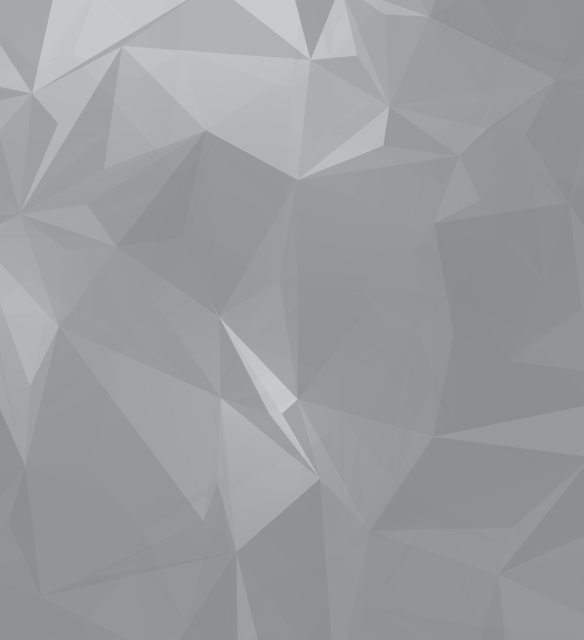
Give the GLSL for this background, as a Shadertoy shader.

```glsl
// Low-poly grey backdrop: a jittered, tilted grid is cut into triangles, and some
// of these into slivers. Each facet takes a flat shade from soft lights and a hash;
// a second, fainter mesh adds pale creases inside the facets.

const float CELL = 0.185;         // mesh spacing, in canvas heights
const float CREASE_CELL = 0.13;   // spacing of the faint mesh
const float JITTER = 0.94;        // vertex wander within its cell
const float TILT = 0.55;          // mesh rotation, radians
const float SPLIT_CHANCE = 0.45;  // share of triangles cut in three
const float BLEND = 0.25;         // shading drift inside a facet
const float EDGE_PIXELS = 1.1;    // edge smoothing width
const float DARK_TONE = 0.553;
const float TONE_SPREAD = 0.032;
const float LIGHT_GAIN = 0.215;
const float CREASE_GAIN = 0.016;
const float RARE_GLINT = 0.32;    // lone bright facets in the dark
const vec3 TINT = vec3(-0.004, 0.0, 0.005);

// Soft lights: centre x, centre y, radius, strength.
const vec4 LIGHTS[6] = vec4[6](
    vec4(0.08, 0.98, 0.24, 1.00), vec4(0.36, 0.98, 0.19, 0.85),
    vec4(0.62, 0.93, 0.18, 0.60), vec4(0.02, 0.50, 0.14, 0.65),
    vec4(0.56, 0.69, 0.11, 0.65), vec4(0.42, 0.37, 0.13, 0.95));

// Integer hash giving three values in 0..1.
vec3 hash3(ivec3 id) {
    uvec3 v = uvec3(id) * 1664525u + 1013904223u;
    v.x += v.y * v.z; v.y += v.z * v.x; v.z += v.x * v.y;
    v ^= v >> 16u;
    v.x += v.y * v.z; v.y += v.z * v.x; v.z += v.x * v.y;
    return vec3(v >> 8u) / 16777216.0;
}

mat2 rotation(float angle) {
    float c = cos(angle), s = sin(angle);
    return mat2(c, s, -s, c);
}

float cross2(vec2 a, vec2 b) { return a.x * b.y - a.y * b.x; }

float lightAt(vec2 p) {
    float sum = 0.0;
    for (int i = 0; i < 6; i++) {
        vec2 d = (p - LIGHTS[i].xy) / LIGHTS[i].z;
        sum += LIGHTS[i].w * exp(-dot(d, d));
    }
    return sum;
}

// Signed distance to line ab, positive on its left.
float sideDistance(vec2 p, vec2 a, vec2 b) {
    return cross2(b - a, p - a) / max(length(b - a), 1e-5);
}

// Adds one facet to the sum: x = light, y = random shade, z = coverage.
void addFacet(vec2 p, vec2 a, vec2 b, vec2 c, ivec3 id, inout vec3 sum) {
    float d = min(sideDistance(p, a, b), min(sideDistance(p, b, c), sideDistance(p, c, a)));
    float cover = clamp(0.5 + d * iResolution.y / EDGE_PIXELS, 0.0, 1.0);
    if (cover <= 0.0) return;
    vec3 h = hash3(id);
    vec2 spot = rotation(-TILT) * mix((a + b + c) / 3.0, p, BLEND);
    float light = lightAt(spot) * mix(0.3, 1.25, h.x);
    light += RARE_GLINT * smoothstep(0.9, 1.0, h.z);
    sum += cover * vec3(min(light, 1.0), h.y, 1.0);
}

// Draws a triangle whole, or as three facets around an inner point.
void addTriangle(vec2 p, vec2 a, vec2 b, vec2 c, ivec3 id, inout vec3 sum) {
    if (hash3(id + 500).x > SPLIT_CHANCE) {
        addFacet(p, a, b, c, id, sum);
        return;
    }
    vec3 w = hash3(id + 900) + 0.06;
    vec2 m = (a * w.x + b * w.y + c * w.z) / (w.x + w.y + w.z);
    addFacet(p, a, b, m, id + ivec3(0, 0, 1), sum);
    addFacet(p, b, c, m, id + ivec3(0, 0, 2), sum);
    addFacet(p, c, a, m, id + ivec3(0, 0, 3), sum);
}

vec2 vertexAt(ivec2 cell, float size, int seed) {
    vec2 wander = hash3(ivec3(cell, seed)).xy - 0.5;
    return (vec2(cell) + 0.5 + JITTER * wander) * size;
}

// Returns the light and random shade of the facet under p.
vec2 mesh(vec2 p, float size, int seed) {
    ivec2 home = ivec2(floor(p / size));
    vec3 sum = vec3(0.0);
    for (int k = 0; k < 4; k++) {
        ivec2 cell = home - ivec2(k & 1, k >> 1);
        vec2 a = vertexAt(cell, size, seed);
        vec2 b = vertexAt(cell + ivec2(1, 0), size, seed);
        vec2 c = vertexAt(cell + ivec2(1, 1), size, seed);
        vec2 d = vertexAt(cell + ivec2(0, 1), size, seed);
        // Pick a diagonal that stays inside the quad.
        bool acFits = min(cross2(b - a, c - a), cross2(c - a, d - a)) > 0.0;
        bool bdFits = min(cross2(b - a, d - a), cross2(c - b, d - b)) > 0.0;
        bool useAc = acFits && (!bdFits || hash3(ivec3(cell, seed + 7)).z < 0.5);
        ivec3 id = ivec3(cell, seed + 20);
        addTriangle(p, a, b, useAc ? c : d, id, sum);
        addTriangle(p, useAc ? a : b, c, d, id + ivec3(0, 0, 10), sum);
    }
    return sum.xy / max(sum.z, 1e-4);
}

void mainImage(out vec4 fragColor, in vec2 fragCoord) {
    vec2 p = rotation(TILT) * (fragCoord / iResolution.y);
    vec2 facet = mesh(p, CELL, 11);
    float crease = mesh(p, CREASE_CELL, 83).y - 0.5;
    float tone = DARK_TONE + TONE_SPREAD * facet.y + LIGHT_GAIN * facet.x;
    tone += CREASE_GAIN * crease * (0.6 + facet.x);
    fragColor = vec4(tone + TINT, 1.0);
}
```
